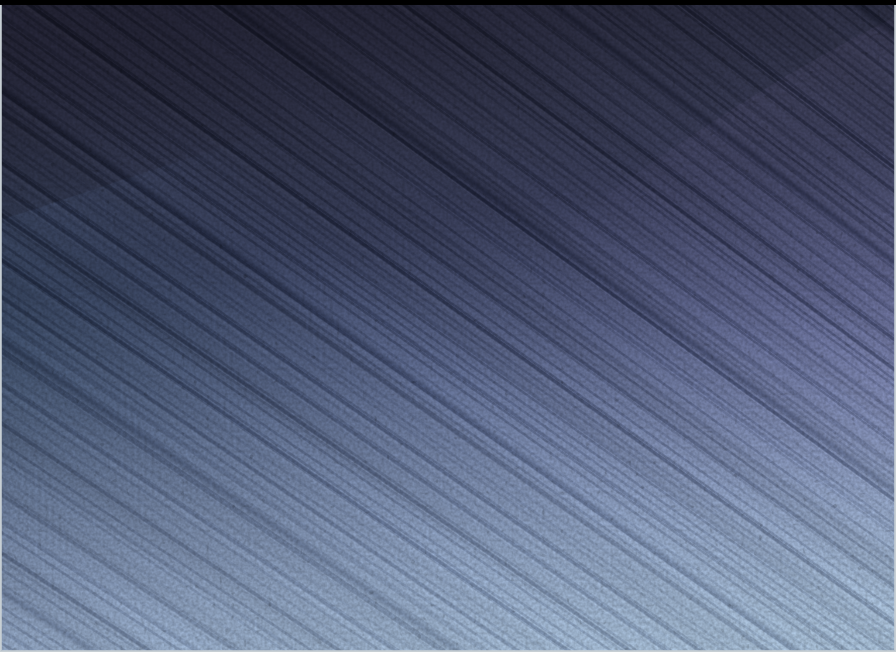
Give the GLSL for this background, as a Shadertoy shader.

```glsl
// A dusk-blue brushed sheet: a dark-to-pale ramp crossed by slanted grooves.
// Grooves are jittered repeats along one slant coordinate that fans slightly;
// two faint curved facets, soft streaks and gradient-noise grain finish it.

#define SLOPE 0.715        // fall of the grooves, left to right
#define FAN 0.065          // change of slope across the sheet
#define FINE_PITCH 0.0180  // spacing of the thin grooves
#define BROAD_PITCH 0.052  // spacing of the stronger grooves
#define MAJOR_PITCH 0.385  // spacing of the widest grooves
#define GROOVE_DEPTH 0.46
#define STREAK_DEPTH 0.09
#define GRAIN_DEPTH 0.15
#define TOP_BAR 0.0075
#define RIM 0.0026

float hash(vec2 p) {
    return fract(sin(dot(p, vec2(127.1, 311.7))) * 43758.5);
}

vec2 gradientAt(vec2 cell) {
    float angle = 6.2832 * hash(cell);
    return vec2(cos(angle), sin(angle));
}

float gradientNoise(vec2 p) {
    vec2 i = floor(p), f = fract(p);
    vec2 s = f * f * f * (f * (f * 6.0 - 15.0) + 10.0);
    vec2 e = vec2(0.0, 1.0);
    float a = dot(gradientAt(i), f);
    float b = dot(gradientAt(i + e.yx), f - e.yx);
    float c = dot(gradientAt(i + e.xy), f - e.xy);
    float d = dot(gradientAt(i + e.yy), f - e.yy);
    return mix(mix(a, b, s.x), mix(c, d, s.x), s.y);
}

// Vertical colour ramp, dark at t = 0 and pale past t = 1
vec3 duskRamp(float t) {
    vec3 color = mix(vec3(0.130, 0.130, 0.195), vec3(0.225, 0.245, 0.340),
                     smoothstep(-0.15, 0.42, t));
    color = mix(color, vec3(0.355, 0.400, 0.510), smoothstep(0.28, 0.63, t));
    color = mix(color, vec3(0.510, 0.580, 0.690), smoothstep(0.50, 0.88, t));
    return mix(color, vec3(0.630, 0.720, 0.805), smoothstep(0.75, 1.15, t));
}

// Jittered repeated grooves, each with its own strength
float grooves(float slant, float pitch, float width, float seed, float pixel) {
    float cell = floor(slant / pitch);
    float depth = 0.0;
    for (int i = -1; i <= 1; i++) {
        float id = cell + float(i);
        float jitter = 0.55 * (hash(vec2(id, seed)) - 0.5);
        float strength = mix(0.30, 1.0, hash(vec2(id, seed + 7.0)));
        float away = abs(slant - (id + 0.5 + jitter) * pitch);
        depth = max(depth, strength * (1.0 - smoothstep(0.3 * width, width + 0.6 * pixel, away)));
    }
    return depth;
}

void mainImage(out vec4 fragColor, in vec2 fragCoord) {
    // Height units, measured down from the top left
    float pixel = 1.0 / iResolution.y;
    vec2 p = vec2(fragCoord.x, iResolution.y - fragCoord.y) * pixel;
    float aspect = iResolution.x * pixel;
    float u = p.x / aspect;
    float slant = (p.y - SLOPE * p.x) / (1.0 - FAN * p.x);

    // Ramp with violet at the right and teal at the left
    vec3 color = duskRamp(p.y - 0.02 + 0.25 * (u - 0.5));
    float middle = exp(-pow((p.y - 0.52) / 0.25, 2.0));
    color += middle * mix(vec3(-0.025, 0.005, 0.005), vec3(0.015, -0.010, 0.035), u);

    // Facets: a sharp upper edge that fades below and towards the centre
    float leftEdge = p.y - (0.338 - 0.33 * p.x);
    float leftFacet = smoothstep(-pixel, pixel, leftEdge) * exp(-5.0 * max(leftEdge, 0.0));
    color += vec3(0.025, 0.035, 0.048) * leftFacet * (1.0 - smoothstep(0.05, 0.50, p.x));
    float reach = aspect - p.x;
    float rightEdge = p.y - (0.025 + 0.50 * reach + 0.27 * reach * reach);
    float rightFacet = smoothstep(-pixel, pixel, rightEdge) * exp(-4.0 * max(rightEdge, 0.0));
    color += vec3(0.028, 0.022, 0.032) * rightFacet * (1.0 - smoothstep(0.20, 0.60, reach));

    // Soft streaks along the slant
    float streak = gradientNoise(vec2(slant * 13.0, p.x * 0.7))
                 + 0.6 * gradientNoise(vec2(slant * 37.0, p.x * 0.9 + 9.0));
    color *= 1.0 + STREAK_DEPTH * streak;

    // Grooves, weaker towards the pale foot, with a lit lower lip
    float fine = grooves(slant, FINE_PITCH, 0.0030, 3.0, pixel);
    float broad = grooves(slant, BROAD_PITCH, 0.0048, 19.0, pixel);
    float lip = grooves(slant - 0.007, BROAD_PITCH, 0.0040, 19.0, pixel);
    float majorAway = abs(mod(slant - 0.135 + 0.5 * MAJOR_PITCH, MAJOR_PITCH) - 0.5 * MAJOR_PITCH);
    float major = exp(-pow(majorAway / 0.007, 2.0));
    float depth = max(max(0.65 * fine, broad), 0.75 * major);
    float contrast = GROOVE_DEPTH * mix(1.0, 0.55, smoothstep(0.25, 0.95, p.y));
    color *= 1.0 - contrast * depth * vec3(1.0, 0.93, 0.78);
    color += 0.020 * lip * (1.0 - depth);

    // Fine grain and sparse dark specks
    float grain = gradientNoise(p * 190.0) + 0.5 * gradientNoise(p * 330.0 + 57.0);
    float speck = smoothstep(0.36, 0.58, gradientNoise(p * 105.0 + 31.0));
    color *= 1.0 + GRAIN_DEPTH * grain - 0.12 * speck;

    // Pale side and foot rims, and the black bar on top
    float border = min(min(p.x, aspect - p.x), 1.0 - p.y);
    color = mix(color, vec3(0.78, 0.81, 0.83),
                1.0 - smoothstep(RIM - 0.5 * pixel, RIM + 0.5 * pixel, border));
    color *= smoothstep(TOP_BAR - 0.5 * pixel, TOP_BAR + 0.5 * pixel, p.y);

    fragColor = vec4(clamp(color, 0.0, 1.0), 1.0);
}
```
